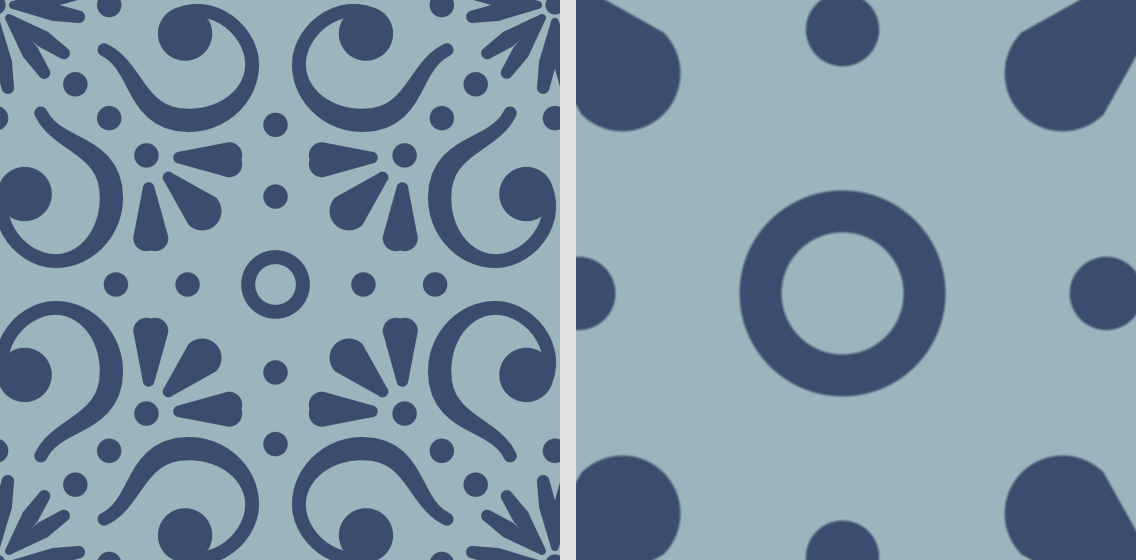
Left: the whole. Right: its middle third, enlarged.
A three.js fragment shader for this pattern:

```glsl
// Two-colour ornamental tile: a ring amid petal fans, scrolls, dots and split leaves.
// One eighth of the tile is drawn with distance functions and mirrored about both
// axes and the diagonal. Lengths are in hundredths of the canvas width.
varying vec2 vUv;

const vec3 GROUND = vec3(0.61, 0.71, 0.74);
const vec3 INK = vec3(0.24, 0.30, 0.43);
const vec2 CENTRE = vec2(49.2);
const float PERIOD = 102.0;
const float EDGE = 0.13;        // half width of the smoothed edge
const float CORNER = 49.9;      // axis of the corner rosette
const float DOT_RADIUS = 2.18;
const float RING_RADIUS = 4.88;
const float RING_HALF_WIDTH = 1.25;
const int CURVE_STEPS = 14;

float disc(vec2 p, vec2 centre, float radius) {
  return length(p - centre) - radius;
}

// Stroke between two points; z holds the radius at each end.
float taper(vec2 p, vec3 a, vec3 b) {
  vec2 along = b.xy - a.xy;
  float h = clamp(dot(p - a.xy, along) / dot(along, along), 0.0, 1.0);
  return length(p - a.xy - along * h) - mix(a.z, b.z, h);
}

// Cubic stroke whose width runs smoothly from a.z to d.z.
float curve(vec2 p, vec3 a, vec2 b, vec2 c, vec3 d) {
  float dist = 1e3;
  vec3 previous = a;
  for (int i = 1; i <= CURVE_STEPS; i++) {
    float t = float(i) / float(CURVE_STEPS);
    float s = 1.0 - t;
    vec2 point = s * s * s * a.xy + 3.0 * s * s * t * b
               + 3.0 * s * t * t * c + t * t * t * d.xy;
    vec3 next = vec3(point, mix(a.z, d.z, smoothstep(0.0, 1.0, t)));
    dist = min(dist, taper(p, previous, next));
    previous = next;
  }
  return dist;
}

float dots(vec2 p) {
  float dist = disc(p, vec2(0.0, 15.7), DOT_RADIUS);
  dist = min(dist, disc(p, vec2(0.0, 28.5), DOT_RADIUS));
  dist = min(dist, disc(p, vec2(23.05), DOT_RADIUS));
  dist = min(dist, disc(p, vec2(29.7), DOT_RADIUS));
  dist = min(dist, disc(p, vec2(35.75), DOT_RADIUS));
  dist = min(dist, disc(p, vec2(29.7, CORNER), DOT_RADIUS));
  return min(dist, disc(p, vec2(CORNER), 1.7));
}

float petals(vec2 p) {
  vec3 tip = vec3(17.2, 22.65, 1.05);
  float side = min(taper(p, tip, vec3(8.3, 21.5, 2.35)),
                   taper(p, tip, vec3(8.3, 23.05, 2.35)));
  float diagonal = taper(p, vec3(19.1, 19.1, 1.05), vec3(13.1, 13.1, 3.45));
  return min(side, diagonal);
}

float leaf(vec2 p, vec3 tip, vec3 belly, vec3 end) {
  return min(taper(p, tip, belly), taper(p, belly, end));
}

// Split leaves around the corner; the mirrors supply the second prongs.
float rosette(vec2 p) {
  p = CORNER - abs(p - CORNER);
  p = vec2(min(p.x, p.y), max(p.x, p.y));
  float diagonal = leaf(p, vec3(47.6, 47.6, 0.7), vec3(41.5, 43.8, 1.55),
                        vec3(37.8, 41.3, 1.08));
  float side = leaf(p, vec3(46.9, CORNER, 0.7), vec3(39.6, 48.6, 1.55),
                    vec3(35.15, 47.8, 1.12));
  return min(diagonal, side);
}

float scroll(vec2 p) {
  vec3 bud = vec3(17.45, 48.2, 1.2);
  vec3 flank = vec3(4.17, 39.3, 1.24);
  vec3 belly = vec3(15.5, 29.3, 2.08);
  vec3 tail = vec3(30.6, 41.9, 1.17);
  float dist = disc(p, vec2(16.15, 44.8), 4.85);
  dist = min(dist, curve(p, bud, vec2(10.8, 51.0), vec2(4.17, 45.05), flank));
  dist = min(dist, curve(p, flank, vec2(4.17, 33.85), vec2(9.25, 29.3), belly));
  return min(dist, curve(p, belly, vec2(25.1, 29.3), vec2(24.5, 39.05), tail));
}

void main() {
  // Repeat, then fold the tile into one eighth.
  vec2 p = abs(mod(vUv * 100.0 - CENTRE + 0.5 * PERIOD, PERIOD) - 0.5 * PERIOD);
  p = vec2(min(p.x, p.y), max(p.x, p.y));

  float dist = abs(length(p) - RING_RADIUS) - RING_HALF_WIDTH;
  dist = min(dist, dots(p));
  dist = min(dist, petals(p));
  dist = min(dist, rosette(p));
  dist = min(dist, scroll(p));

  gl_FragColor = vec4(mix(INK, GROUND, smoothstep(-EDGE, EDGE, dist)), 1.0);
}
```
